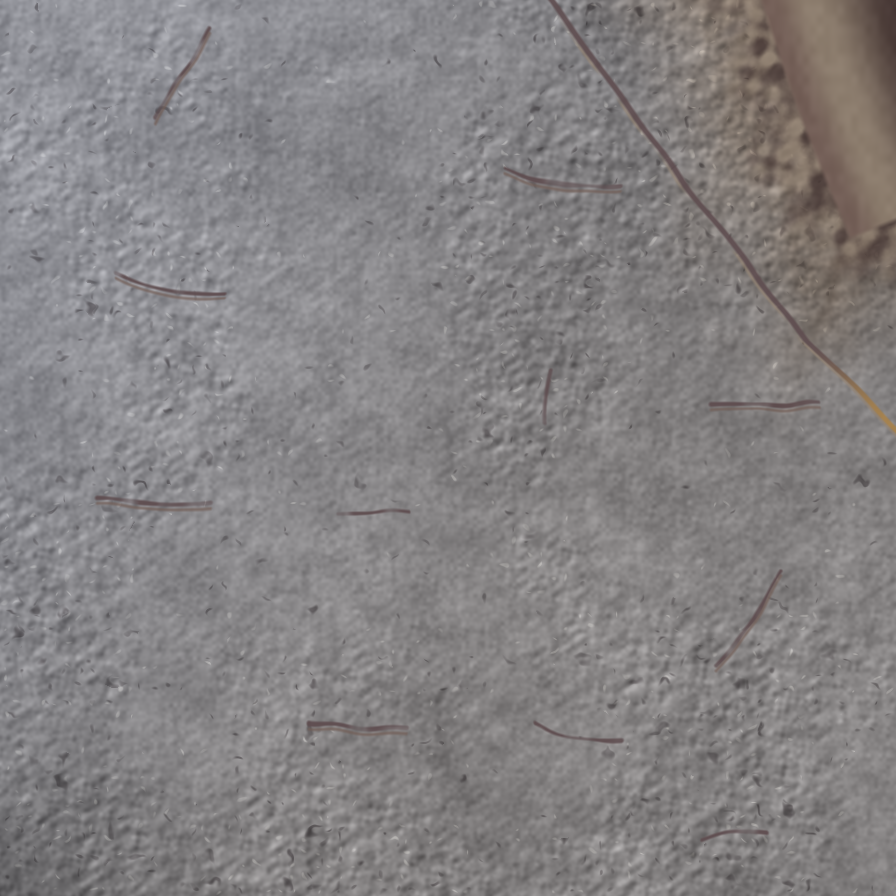
Write a Shadertoy shader that draws this texture.

```glsl
const vec3 COOL_GREY = vec3(0.560, 0.565, 0.592);
const vec3 WARM_GREY = vec3(0.513, 0.502, 0.502);
const vec3 TAN = vec3(0.55, 0.49, 0.43);
const vec3 BROWN = vec3(0.45, 0.37, 0.34);
const vec3 DARK_BROWN = vec3(0.27, 0.21, 0.20);
const vec3 TWIG_RED = vec3(0.37, 0.30, 0.31);
const vec3 YELLOW = vec3(0.66, 0.51, 0.29);

float hash(vec2 p) {
    return fract(sin(dot(p, vec2(127.1, 311.7))) * 43758.5453);
}

vec2 hash2(vec2 p) {
    return vec2(hash(p), hash(p + 57.3));
}

float noise(vec2 p) {
    vec2 i = floor(p), f = fract(p);
    f = f * f * (3.0 - 2.0 * f);
    return mix(mix(hash(i), hash(i + vec2(1, 0)), f.x),
               mix(hash(i + vec2(0, 1)), hash(i + vec2(1, 1)), f.x), f.y);
}

float fbm(vec2 p) {
    float sum = 0.0, amp = 0.5;
    for (int i = 0; i < 4; i++) {
        sum += amp * noise(p);
        p = mat2(1.6, 1.2, -1.2, 1.6) * p + 3.7;
        amp *= 0.5;
    }
    return sum / 0.9375;
}

vec2 rotate(vec2 p, float a) {
    return vec2(cos(a) * p.x + sin(a) * p.y, cos(a) * p.y - sin(a) * p.x);
}

// Grit: bumps lit from the upper left, on a turned lattice
float relief(vec2 p, float scale) {
    vec2 q = rotate(p, 0.6) * scale;
    return noise(q) - noise(q + vec2(-0.1, 0.75));
}

// One small, ragged, soft chip per chosen grid cell
float flecks(vec2 p, float scale, float chance, float seed) {
    vec2 q = p * scale + 0.45 * (vec2(noise(p * 120.0), noise(p * 120.0 + 31.0)) - 0.5);
    vec2 cell = floor(q);
    vec2 rnd = hash2(cell + seed);
    vec2 local = fract(q) - 0.5 - (rnd - 0.5) * 0.3;
    local = rotate(local, 6.283 * hash(cell + seed + 9.0));
    float size = mix(0.14, 0.30, rnd.y * rnd.y);
    float d = length(local * vec2(1.0, 1.9)) - size;
    float strength = 0.5 + 0.5 * rnd.x;
    return strength * step(hash(cell + seed + 23.0), chance) * (1.0 - smoothstep(-0.15, 0.12, d));
}

// Returns signed offset across a bent stick and the distance to it
vec2 stick(vec2 p, vec2 center, float angle, float halfLength, float bend) {
    vec2 q = rotate(p - center, angle);
    q.y += bend * (q.x * q.x / halfLength - halfLength * 0.4);
    return vec2(q.y, length(vec2(max(abs(q.x) - halfLength, 0.0), q.y)));
}

float line(float d, float radius) {
    return 1.0 - smoothstep(radius - 0.0015, radius + 0.0019, d);
}

vec3 ground(vec2 p) {
    float cool = smoothstep(1.15, 0.05, p.x + 0.7 * (1.0 - p.y));
    vec3 color = mix(WARM_GREY, COOL_GREY, cool);
    float rough = smoothstep(0.36, 0.62, fbm(p * 5.0 + 2.0));
    color += 0.11 * (fbm(p * 6.0) - 0.5) + 0.13 * (fbm(p * 38.0) - 0.5);
    color += mix(0.04, 0.13, rough) * relief(p, 95.0);
    color += mix(0.05, 0.11, rough) * relief(p + 4.0, 165.0);
    color += 0.06 * (noise(p * 230.0) - 0.5);
    color *= 1.0 - 0.16 * smoothstep(0.25, 0.0, length(p * vec2(0.8, 1.0)));
    float dark = flecks(p, 36.0, 0.03 + 0.15 * rough, 3.0);
    dark = max(dark, 0.85 * flecks(p, 62.0, 0.03 + 0.22 * rough, 41.0));
    float pale = flecks(p, 72.0, 0.04 + 0.22 * rough, 77.0);
    color = mix(color, color * vec3(0.66, 0.64, 0.65), dark);
    return color + vec3(0.13, 0.13, 0.12) * pale;
}

// Nearly straight, broken sticks, lying flat or diagonal
vec3 scatterTwigs(vec3 color, vec2 p) {
    vec2 wobble = 0.006 * (vec2(noise(p * 32.0), noise(p * 32.0 + 17.0)) - 0.5);
    for (int i = 0; i < 11; i++) {
        float id = float(i);
        vec2 rnd = hash2(vec2(id, 4.0));
        vec2 center = 0.06 + 0.86 * fract(vec2(0.7549, 0.5698) * id + vec2(0.13, 0.44));
        float angle = mod(id, 3.0) < 1.5 ? 0.4 * (rnd.x - 0.5) : 0.7 + 0.9 * rnd.x;
        vec2 s = stick(p + wobble, center, angle, mix(0.022, 0.07, rnd.y), 0.3 * (rnd.x - 0.5));
        float wear = smoothstep(0.1, 0.6, noise(p * 55.0 + id));
        float radius = mix(0.0012, 0.0028, noise(p * 38.0 + id));
        color = mix(color, TWIG_RED, line(s.y, radius) * mix(0.4, 0.95, wear));
        vec2 pair = stick(p + wobble, center - vec2(0.0, 0.006), angle, mix(0.022, 0.07, rnd.y), 0.3 * (rnd.x - 0.5));
        color = mix(color, BROWN, step(0.6, rnd.y) * 0.7 * line(pair.y, 0.0014));
    }
    return color;
}

void mainImage(out vec4 fragColor, in vec2 fragCoord) {
    vec2 p = fragCoord / iResolution.xy;
    float drop = 1.0 - p.y;
    vec3 color = scatterTwigs(ground(p), p);

    // Warm soil and chopped leaf litter beside the trunk
    float trunkEdge = 0.85 + 0.30 * drop + 0.28 * drop * drop;
    float trunkBase = 0.735 + 0.4 * (p.x - 0.95);
    float d = max(trunkEdge - p.x, trunkBase - p.y);
    float soil = smoothstep(0.24, 0.0, d + 0.12 * (fbm(p * 12.0) - 0.5));
    color = mix(color, color * vec3(0.96, 0.89, 0.81), soil);
    color += 0.13 * soil * relief(p + 9.0, 75.0);
    float clump = 0.5 + 0.55 * relief(p + 2.0, 62.0) + 0.5 * (fbm(p * 45.0) - 0.5);
    float litter = smoothstep(0.085, 0.0, d + 0.09 * (fbm(p * 28.0) - 0.5));
    vec3 debris = mix(DARK_BROWN, TAN * 1.06, smoothstep(0.2, 0.75, clump));
    color = mix(color, debris, litter * 0.8);

    // Smooth trunk, shaded across its width
    float across = (p.x - trunkEdge) / 0.15;
    vec3 bark = mix(BROWN, TAN, smoothstep(0.05, 0.35, across));
    bark = mix(bark, DARK_BROWN, smoothstep(0.4, 1.0, across));
    bark += 0.035 * (noise(p * vec2(130.0, 90.0)) - 0.5);
    color = mix(color, bark, 1.0 - smoothstep(-0.004, 0.004, d));

    // Long thin vine, yellowing toward its lower end
    float vineX = 0.612 + 0.75 * drop + 0.3 * max(drop - 0.38, 0.0);
    float offset = (p.x - vineX + 0.008 * (noise(p.yy * 14.0) - 0.5)) * 0.8;
    float yellowing = smoothstep(0.38, 0.47, drop);
    float glint = smoothstep(0.25, 0.7, noise(p.yy * 30.0));
    color = mix(color, TAN * 1.05, 0.7 * glint * line(abs(offset + 0.0042), 0.0018));
    color = mix(color, mix(TWIG_RED, YELLOW, yellowing), 0.9 * line(abs(offset), 0.0028));

    fragColor = vec4(clamp(color, 0.0, 1.0), 1.0);
}
```
